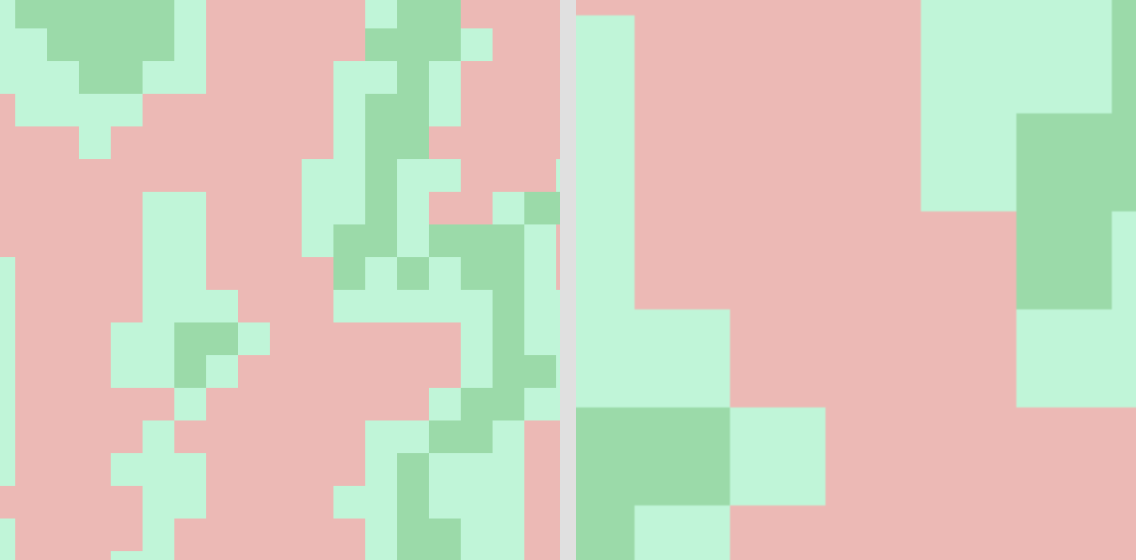
Left, the full canvas; right, a detail of the centre.
This texture is drawn by a three.js fragment shader. Its source:

```glsl
// Blocky terrain map: green veins and patches with pale mint rims on a pink ground.
varying vec2 vUv;

const vec3 PINK = vec3(0.925, 0.727, 0.708);
const vec3 MINT = vec3(0.753, 0.961, 0.847);
const vec3 GREEN = vec3(0.608, 0.855, 0.663);

const vec2 CELLS = vec2(17.6, 17.14);  // cells across and up
const vec2 SHIFT = vec2(0.48, 0.27);   // grid offset, in cells
const float GREEN_LEVEL = 0.048;       // height at which mint turns green
const float ROUGHNESS = 0.05;          // random height per cell
const float EDGE = 0.016;              // half width of the soft cell border

float hash(vec2 p) {
  return fract(sin(dot(p, vec2(127.1, 311.7))) * 43758.5453);
}

// Distance from p to the line between a and b
float segment(vec2 p, vec2 a, vec2 b) {
  vec2 along = b - a;
  float t = clamp(dot(p - a, along) / dot(along, along), 0.0, 1.0);
  return length(p - a - along * t);
}

// Sideways distance to a winding river that leaves at the right
float meander(vec2 p) {
  float bend = 0.09 * sin(8.4 * (p.y - 0.22));
  float wiggle = 0.03 * cos(20.0 * (p.y - 0.02));
  float turn = 0.6 * smoothstep(0.54, 0.8, p.y);
  return abs(p.x - 0.84 - bend - wiggle - turn);
}

// Height is positive inside a feature and grows towards its middle
float terrain(vec2 p) {
  float vein = 0.092 - segment(p, vec2(0.78, 1.02), vec2(0.635, 0.57));
  float river = 0.078 - 0.58 * meander(p);
  float link = 0.048 - segment(p, vec2(0.64, 0.50), vec2(0.86, 0.49));
  float patchTop = 0.7 * (0.205 - distance(p, vec2(0.165, 0.97)));
  float stem = 0.058 - segment(p, vec2(0.315, 0.56), vec2(0.275, 0.0));
  float bud = 0.7 * (0.115 - distance(p, vec2(0.335, 0.36)));
  float fringe = 0.027 - segment(p, vec2(0.0, 0.54), vec2(0.015, 0.0));

  float veins = max(max(vein, river), link);
  float plume = max(min(stem, 0.022), bud);
  return max(max(veins, patchTop), max(plume, fringe));
}

// One flat colour for each cell
vec3 cellColor(vec2 cell) {
  vec2 center = (cell + 0.5 + SHIFT) / CELLS;
  float height = terrain(center) + ROUGHNESS * (hash(cell) - 0.5);
  vec3 color = mix(PINK, MINT, step(0.0, height));
  return mix(color, GREEN, step(GREEN_LEVEL, height));
}

void main() {
  // Blend the four nearest cells over a narrow border
  vec2 grid = vUv * CELLS - SHIFT - 0.5;
  vec2 cell = floor(grid);
  vec2 blend = smoothstep(0.5 - EDGE, 0.5 + EDGE, fract(grid));

  vec3 lower = mix(cellColor(cell), cellColor(cell + vec2(1.0, 0.0)), blend.x);
  vec3 upper = mix(cellColor(cell + vec2(0.0, 1.0)), cellColor(cell + 1.0), blend.x);
  gl_FragColor = vec4(mix(lower, upper, blend.y), 1.0);
}
```
